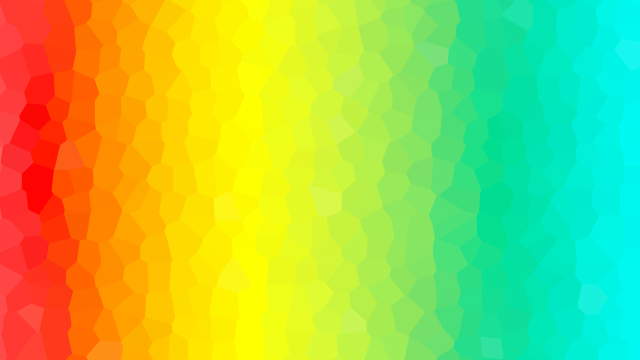
A WebGL 2 fragment shader for this background:

```glsl
#version 300 es
precision highp float;
// Draws a rainbow sweep from coral to cyan, broken into small faceted Voronoi cells.

uniform vec2 u_resolution;
out vec4 fragColor;

const float ROWS = 15.0;         // cells along the canvas height
const float JITTER = 0.86;       // how far seeds stray from the grid
const float TONE_SPREAD = 0.022; // brightness variation between cells
const float PALE_CHANCE = 0.03;  // share of cells that are slightly washed out
const float PALE_AMOUNT = 0.09;
const vec2 RED_CORE = vec2(0.058, 0.54);
const vec2 GREEN_CORE = vec2(0.772, 0.49);
const vec3 CORAL = vec3(1.0, 0.29, 0.22);
const vec3 SOFT_GREEN = vec3(0.14, 0.87, 0.60);

const int STOPS = 15;
const float STOP_X[STOPS] = float[](
    0.0, 0.03, 0.058, 0.09, 0.125, 0.17, 0.225, 0.29,
    0.39, 0.50, 0.59, 0.675, 0.772, 0.89, 0.98);
const vec3 STOP_COLOR[STOPS] = vec3[](
    vec3(1.0, 0.29, 0.29), vec3(1.0, 0.16, 0.17), vec3(1.0, 0.0, 0.0),
    vec3(1.0, 0.20, 0.0), vec3(1.0, 0.40, 0.0), vec3(1.0, 0.55, 0.0),
    vec3(1.0, 0.70, 0.0), vec3(1.0, 0.87, 0.0), vec3(1.0, 1.0, 0.0),
    vec3(0.86, 0.98, 0.20), vec3(0.67, 0.93, 0.31), vec3(0.45, 0.88, 0.42),
    vec3(0.0, 0.865, 0.56), vec3(0.0, 0.92, 0.79), vec3(0.0, 0.97, 0.94));

vec2 hash2(vec2 p) {
    vec3 q = fract(p.xyx * vec3(0.1031, 0.1030, 0.0973));
    q += dot(q, q.yzx + 33.33);
    return fract((q.xx + q.yz) * q.zy);
}

// Horizontal colour ramp through all the stops
vec3 ramp(float x) {
    vec3 color = STOP_COLOR[0];
    for (int i = 1; i < STOPS; i++) {
        float t = clamp((x - STOP_X[i - 1]) / (STOP_X[i] - STOP_X[i - 1]), 0.0, 1.0);
        color = mix(color, STOP_COLOR[i], t);
    }
    return color;
}

// Strength of a vertical band that grows away from its core height
float bandFade(vec2 uv, vec2 core, float width) {
    float dx = (uv.x - core.x) / width;
    return exp(-dx * dx) * smoothstep(0.06, 0.48, abs(uv.y - core.y));
}

vec3 sweep(vec2 uv) {
    vec3 color = ramp(uv.x);
    color = mix(color, CORAL, 0.9 * bandFade(uv, RED_CORE, 0.035));
    return mix(color, SOFT_GREEN, 0.75 * bandFade(uv, GREEN_CORE, 0.04));
}

// Flat colour of one cell, taken from the sweep at its seed
vec3 cellColor(vec2 seed, vec2 id, float aspect) {
    vec2 rnd = hash2(id + 71.0);
    vec3 color = sweep(seed / (ROWS * vec2(aspect, 1.0)));
    color *= 1.0 + TONE_SPREAD * (rnd.x - 0.5);
    return mix(color, vec3(1.0), PALE_AMOUNT * step(1.0 - PALE_CHANCE, rnd.y));
}

void main() {
    float aspect = u_resolution.x / u_resolution.y;
    vec2 p = gl_FragCoord.xy / u_resolution.y * ROWS;
    vec2 base = floor(p);

    // Find the two nearest seeds
    float d1 = 1e5, d2 = 1e5;
    vec2 seed1 = p, seed2 = p, id1 = base, id2 = base;
    for (int j = -2; j <= 2; j++) {
        for (int i = -2; i <= 2; i++) {
            vec2 id = base + vec2(i, j);
            vec2 seed = id + 0.5 + JITTER * (hash2(id + 17.0) - 0.5);
            float d = dot(seed - p, seed - p);
            if (d < d1) {
                d2 = d1; seed2 = seed1; id2 = id1;
                d1 = d; seed1 = seed; id1 = id;
            } else if (d < d2) {
                d2 = d; seed2 = seed; id2 = id;
            }
        }
    }

    // Blend across the shared border over about one pixel
    float border = (d2 - d1) / (2.0 * max(length(seed2 - seed1), 1e-4));
    float pixel = ROWS / u_resolution.y;
    float own = clamp(0.5 + border / pixel, 0.0, 1.0);
    vec3 color = mix(cellColor(seed2, id2, aspect), cellColor(seed1, id1, aspect), own);
    fragColor = vec4(clamp(color, 0.0, 1.0), 1.0);
}
```
